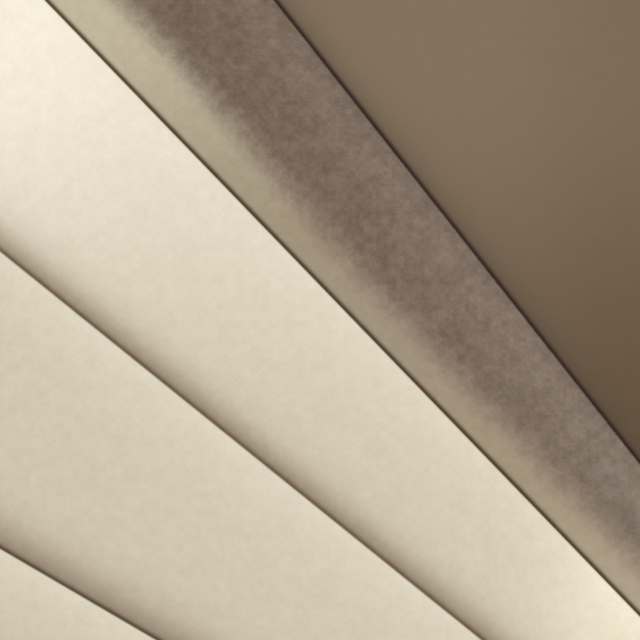
A WebGL 2 fragment shader for this background:

```glsl
#version 300 es
precision highp float;

uniform vec2 u_resolution;
out vec4 fragColor;

float hash(vec2 p) {
    return fract(sin(dot(p, vec2(127.1, 311.7))) * 43758.5453);
}

float valueNoise(vec2 p) {
    vec2 i = floor(p), f = fract(p);
    f = f * f * (3.0 - 2.0 * f);
    return mix(mix(hash(i), hash(i + vec2(1, 0)), f.x),
               mix(hash(i + vec2(0, 1)), hash(i + vec2(1, 1)), f.x), f.y);
}

// Centred grain built from three octaves
float grain(vec2 p) {
    float sum = 0.0, weight = 0.5, scale = 75.0;
    for (int i = 0; i < 3; i++) {
        sum += weight * (valueNoise(p * scale) - 0.5);
        scale *= 2.1;
        weight *= 0.8;
    }
    return sum;
}

// Signed distance above the falling line y = height - slope * x
float aboveLine(vec2 p, float height, float slope) {
    return (p.y - height + slope * p.x) / sqrt(1.0 + slope * slope);
}

float cover(float d) {
    return smoothstep(-0.0015, 0.0015, d);
}

float glow(float d, float width) {
    return exp(-d * d / (width * width));
}

// Dark crease with a softer fall-off on its upper side
vec3 crease(vec3 color, float d, vec3 dark, float strength) {
    float width = d > 0.0 ? 0.0045 : 0.0022;
    return mix(color, dark, strength * glow(d, width));
}

// Pale slat: lit under its upper seam, shaded above its lower seam
vec3 slat(vec3 base, float fromTop, float fromBottom, float shadowWidth) {
    vec3 color = mix(base, vec3(0.90, 0.87, 0.785), 0.75 * exp(-max(fromTop, 0.0) / 0.07));
    float shade = exp(-pow(max(fromBottom, 0.0) / shadowWidth, 1.4));
    return mix(color, vec3(0.53, 0.465, 0.385), 0.85 * shade);
}

void main() {
    vec2 p = gl_FragCoord.xy / u_resolution;
    float wall = aboveLine(p, 1.545, 1.268);
    float beam = aboveLine(p, 1.0746, 1.0356);
    float upper = aboveLine(p, 0.609, 0.807);
    float lower = aboveLine(p, 0.1445, 0.585);
    float speck = grain(p);

    // Pale slats
    vec3 cornerSlat = slat(vec3(0.80, 0.755, 0.67), -lower, 1.0, 0.03);
    vec3 middleSlat = slat(vec3(0.815, 0.775, 0.69), -upper, lower, 0.038);
    vec3 wideBase = mix(vec3(0.825, 0.785, 0.695), vec3(0.90, 0.87, 0.79),
                        smoothstep(0.25, 0.95, p.y));
    vec3 wideSlat = slat(wideBase, -beam, upper, 0.029);
    wideSlat += vec3(0.07, 0.07, 0.075) * glow(length(p - vec2(0.0, 1.0)), 0.3);
    wideSlat += vec3(0.08, 0.08, 0.075) * glow(length(p - vec2(0.98, 0.04)), 0.13);

    // Beam: tan rounded edge turning into a coarse dark face
    vec3 edgeTan = mix(vec3(0.63, 0.575, 0.485), vec3(0.76, 0.72, 0.62),
                       smoothstep(0.6, 1.0, p.y));
    edgeTan += 0.05 * smoothstep(0.3, 0.05, p.y);
    vec3 face = mix(vec3(0.50, 0.44, 0.395), vec3(0.46, 0.395, 0.345), p.y);
    face += 0.035 * glow(wall + 0.035, 0.035);
    float turn = mix(0.055, 0.083, smoothstep(0.5, 1.0, p.y)) + 0.006 * speck;
    float onFace = smoothstep(turn - 0.034, turn + 0.034, beam);
    vec3 beamColor = mix(edgeTan, face, onFace);

    // Smooth brown wall
    vec3 wallColor = mix(vec3(0.42, 0.35, 0.275), vec3(0.515, 0.445, 0.365),
                         smoothstep(0.25, 0.9, p.y));
    wallColor -= 0.025 * smoothstep(0.75, 1.0, p.x);
    wallColor = mix(wallColor, vec3(0.31, 0.255, 0.21), 0.55 * exp(-max(wall, 0.0) / 0.018));

    // Stack the surfaces from the lower left to the upper right
    vec3 color = mix(cornerSlat, middleSlat, cover(lower));
    color = crease(color, lower, vec3(0.27, 0.22, 0.17), 0.75);
    color = mix(color, wideSlat, cover(upper));
    color = crease(color, upper, vec3(0.34, 0.28, 0.21), 0.7);
    color = mix(color, beamColor, cover(beam));
    color = crease(color, beam, vec3(0.24, 0.19, 0.13), 0.85);
    color = mix(color, wallColor, cover(wall));
    color = crease(color, wall, vec3(0.18, 0.145, 0.12), 0.85);

    // Surface grain, strongest on the beam face
    float roughness = mix(0.035, 0.095, onFace * cover(beam));
    color += speck * mix(roughness, 0.008, cover(wall));
    fragColor = vec4(clamp(color, 0.0, 1.0), 1.0);
}
```
